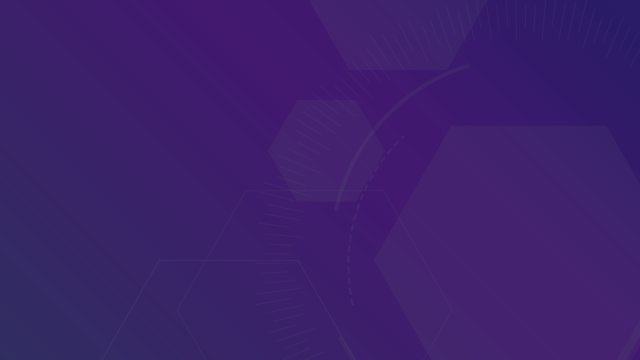
A Shadertoy shader for this background:

```glsl
const float TAU = 6.2831853;
const vec3 TEAL = vec3(0.188, 0.180, 0.380);
const vec3 PURPLE = vec3(0.255, 0.097, 0.435);
const vec3 NAVY = vec3(0.160, 0.108, 0.400);
const vec3 VEIL = vec3(0.42, 0.50, 0.48);

// Antialiased coverage of a signed distance
float cover(float d, float px) {
    return clamp(0.5 - d / px, 0.0, 1.0);
}

// Hexagon with flat top and bottom
float hexagon(vec2 p, float apothem) {
    p = abs(p);
    return max(p.y, dot(p, vec2(0.8660, 0.5))) - apothem;
}

float segment(vec2 p, vec2 a, vec2 b, float halfWidth) {
    vec2 ab = b - a;
    float t = clamp(dot(p - a, ab) / dot(ab, ab), 0.0, 1.0);
    return length(p - a - ab * t) - halfWidth;
}

// Angle from the left-pointing axis, growing clockwise
float leftAngle(vec2 p) {
    return atan(p.y, -p.x);
}

// Ring section between two angles
float arc(vec2 p, float radius, float halfWidth, float from, float to) {
    float r = length(p);
    float a = leftAngle(p);
    return max(abs(r - radius) - halfWidth, max(from - a, a - to) * r);
}

// Repeated dashes around a circle
float dashes(vec2 p, float radius, float period) {
    float a = fract(leftAngle(p) / period) - 0.5;
    return (abs(a) - 0.31) * period * radius;
}

// Radial ticks whose ends vary with layered sines
float ticks(vec2 p, float count, float inner, float outer, float halfWidth) {
    float r = length(p);
    float turn = leftAngle(p) / TAU * count;
    float id = floor(turn);
    float wave = 0.5 + 0.3 * sin(id * 1.7) + 0.2 * sin(id * 0.63 + 1.0);
    float shift = 0.5 + 0.5 * sin(id * 2.3 + 0.6);
    float side = abs(fract(turn) - 0.5) * TAU / count * r - halfWidth;
    float ends = max(inner + 0.045 * shift - r, r - outer + 0.055 * wave);
    return max(side, ends);
}

// Diagonal gradient with faint soft bands
vec3 backdrop(vec2 p) {
    float s = p.x + p.y;
    vec3 col = mix(TEAL, PURPLE, clamp(s / 1.5, 0.0, 1.0));
    col = mix(col, NAVY, smoothstep(1.65, 2.85, s));
    float bands = sin(s * 21.0) + 0.6 * sin(s * 37.0 + 1.0);
    return col + 0.0015 * bands;
}

void mainImage(out vec4 fragColor, in vec2 fragCoord) {
    float px = 1.0 / iResolution.y;
    vec2 p = fragCoord * px;
    vec3 col = backdrop(p);

    // Translucent hexagons
    float fill = cover(hexagon(p - vec2(1.469, 0.278), 0.373), px);
    fill = max(fill, cover(hexagon(p - vec2(0.907, 0.581), 0.141), px));
    fill = max(fill, cover(hexagon(p - vec2(1.106, 1.042), 0.236), px));
    col = mix(col, VEIL, 0.09 * fill);

    // Thin hexagon outlines
    float back = abs(hexagon(p - vec2(0.874, 0.139), 0.331)) - 0.0012;
    float front = abs(hexagon(p - vec2(0.635, -0.056), 0.333)) - 0.0012;
    col = mix(col, VEIL, 0.10 * cover(back, px));
    col = mix(col, VEIL, 0.15 * cover(front, px));

    // Tick ring
    float ring = ticks(p - vec2(1.447, 0.282), 164.0, 0.605, 0.752, 0.0014);
    col = mix(col, VEIL, 0.085 * cover(ring, px));

    // Solid arc and dashed arc
    float solid = arc(p - vec2(1.463, 0.301), 0.542, 0.0055, 0.21, 1.27);
    col = mix(col, VEIL, 0.10 * cover(solid, px));
    vec2 q = p - vec2(1.463, 0.264);
    float dashed = max(arc(q, 0.495, 0.003, -0.25, 0.81), dashes(q, 0.495, 0.06));
    col = mix(col, VEIL, 0.12 * cover(dashed, px));

    // Slanted bars along the lower edge
    float bar = segment(p, vec2(0.946, 0.061), vec2(1.005, -0.041), 0.006);
    bar = min(bar, segment(p, vec2(1.705, -0.05), vec2(1.82, 0.149), 0.018));
    col = mix(col, VEIL, 0.08 * cover(bar, px));

    fragColor = vec4(col, 1.0);
}
```
